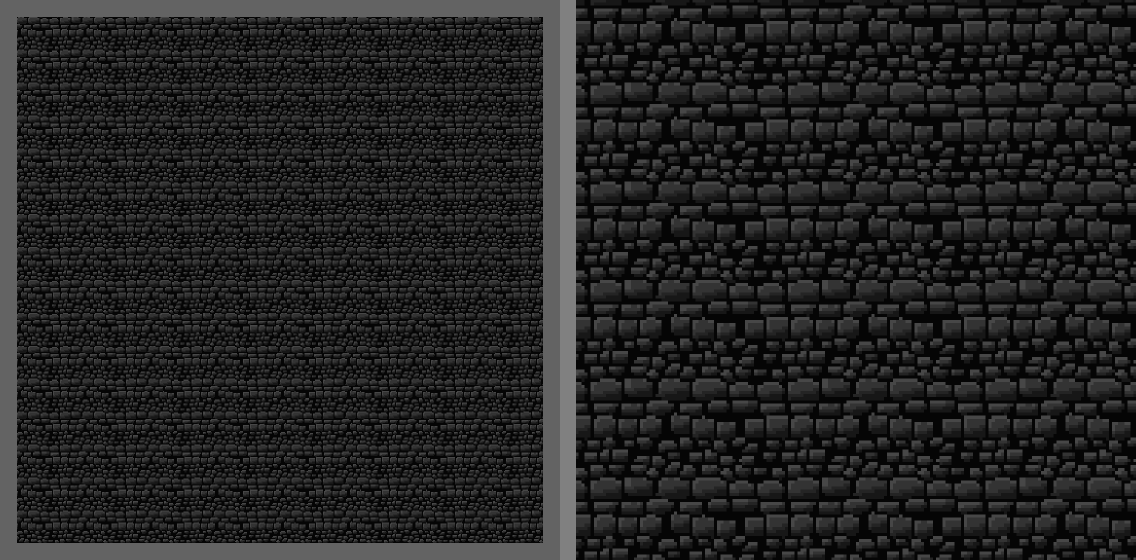
Left: the whole. Right: its middle third, enlarged.
A WebGL 1 fragment shader for this texture:

```glsl
precision highp float;
uniform vec2 u_resolution;

const float MARGIN = 0.03;
const vec2 REPEATS = vec2(8.0, 16.0);
const vec2 TEXELS = vec2(64.0, 32.0);   // texels in one repeat
const float TILE_WIDTH = 2.0;           // in units of tile height

// Stone rows: height, stones across, jitter
const vec3 WIDE_ROW = vec3(0.22, 6.0, 0.20);
const vec3 FLAT_ROW = vec3(0.15, 7.0, 0.35);
const vec3 ROUND_ROW = vec3(0.24, 8.0, 0.35);
const vec3 GRAVEL_ROW = vec3(0.13, 11.0, 0.60);
const int ROW_COUNT = 6;

const float GAP = 0.012;
const float RIM = 0.026;
const vec2 LIGHT = vec2(-0.30, 0.85);

const vec3 FRAME_COLOR = vec3(0.39);
const vec3 GAP_COLOR = vec3(0.02);
const vec3 SHADOW_COLOR = vec3(0.09);
const vec3 SHADE_COLOR = vec3(0.14);
const vec3 STONE_COLOR = vec3(0.20);
const vec3 HIGHLIGHT_COLOR = vec3(0.28);

vec3 hash(vec2 p) {
  vec3 h = fract(p.xyx * vec3(0.1031, 0.1030, 0.0973));
  h += dot(h, h.yzx + 33.33);
  return fract((h.xxy + h.yzz) * h.zyx);
}

vec3 rowShape(int row) {
  if (row == 0) return WIDE_ROW;
  if (row == 1) return FLAT_ROW;
  if (row == 2) return ROUND_ROW;
  return GRAVEL_ROW;
}

// Rounded-box distance: 0 at the centre, 1 on the outline
float stoneDistance(vec2 q) {
  vec2 a = abs(q);
  return pow(dot(a * a, a), 1.0 / 3.0);
}

// Colour inside one repeat; p spans TILE_WIDTH by 1
vec3 cobbles(vec2 p) {
  float nearest = 9.0;
  float second = 9.0;
  float radius = 0.1;
  vec2 local = vec2(0.0);
  float top = 1.0;

  for (int row = 0; row < ROW_COUNT; row++) {
    vec3 shape = rowShape(row);
    float id = float(row);
    float cell = TILE_WIDTH / shape.y;
    float x = p.x / cell + id * 0.37;
    for (int side = -1; side <= 1; side++) {
      float column = floor(x) + float(side);
      vec3 rnd = hash(vec2(mod(column, shape.y) + 3.0, id * 7.0 + 5.0));
      vec2 jitter = (rnd.xy - 0.5) * shape.z;
      float dx = (x - column - 0.5 - jitter.x) * cell;
      float dy = p.y - top + shape.x * (0.5 - jitter.y);
      dy -= floor(dy + 0.5);
      vec2 halfSize = 0.5 * vec2(cell, shape.x) * mix(0.88, 1.25, rnd.z);
      vec2 q = vec2(dx, dy) / halfSize;
      float d = stoneDistance(q);
      if (d < nearest) {
        second = nearest;
        nearest = d;
        local = q;
        radius = min(halfSize.x, halfSize.y);
      } else {
        second = min(second, d);
      }
    }
    top -= shape.x;
  }

  // Bands of tone from the lit top to the shaded underside
  float inset = min(1.0 - nearest, 0.5 * (second - nearest)) * radius - GAP;
  float lit = dot(local, LIGHT);
  if (inset < 0.0) return GAP_COLOR;
  if (lit > 0.22 && inset < RIM) return HIGHLIGHT_COLOR;
  if (lit < -0.30) return SHADOW_COLOR;
  if (lit < -0.05) return SHADE_COLOR;
  return STONE_COLOR;
}

vec3 surface(vec2 uv) {
  vec2 inner = (uv - MARGIN) / (1.0 - 2.0 * MARGIN);
  vec2 outside = abs(inner - 0.5);
  if (max(outside.x, outside.y) > 0.5) return FRAME_COLOR;
  vec2 texel = floor(fract(inner * REPEATS) * TEXELS) + 0.5;
  return cobbles(texel / TEXELS * vec2(TILE_WIDTH, 1.0));
}

void main() {
  // Four samples per pixel smooth the edges
  vec3 color = vec3(0.0);
  for (int i = 0; i < 2; i++) {
    for (int j = 0; j < 2; j++) {
      vec2 offset = (vec2(float(i), float(j)) - 0.5) * 0.5;
      color += surface((gl_FragCoord.xy + offset) / u_resolution);
    }
  }
  gl_FragColor = vec4(color * 0.25, 1.0);
}
```
